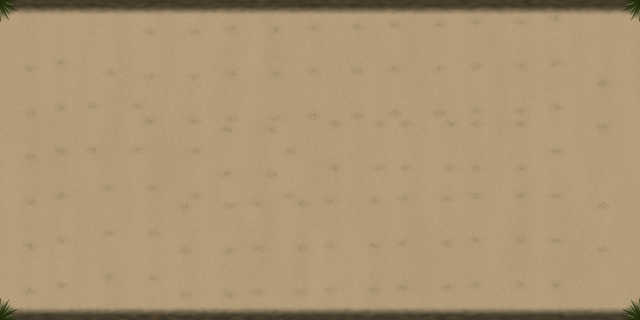
A WebGL 2 fragment shader for this background:

```glsl
#version 300 es
precision highp float;
// Sandy ground with faint scuffs, shaded top and bottom borders and corner fronds.

#define SAND vec3(0.70, 0.61, 0.47)
#define SHADE vec3(0.27, 0.23, 0.165)
#define LEAF_DARK vec3(0.13, 0.16, 0.05)
#define LEAF_LIGHT vec3(0.48, 0.53, 0.28)
#define SCUFF_SPACING 0.139
#define SCUFF_SIZE vec2(0.018, 0.011)
#define SCUFF_DEPTH 0.11
#define GRAIN 0.035
#define FROND_LEAVES 9
#define FROND_LENGTH 0.078

uniform vec2 u_resolution;
out vec4 fragColor;

vec2 hash2(vec2 p) {
    vec3 q = fract(p.xyx * vec3(0.1031, 0.1030, 0.0973));
    q += dot(q, q.yzx + 33.33);
    return fract((q.xx + q.yz) * q.zy);
}

float cornerDot(vec2 cell, vec2 f, vec2 corner) {
    return dot(hash2(cell + corner) * 2.0 - 1.0, f - corner);
}

float gradientNoise(vec2 p) {
    vec2 i = floor(p), f = fract(p);
    vec2 w = f * f * f * (f * (f * 6.0 - 15.0) + 10.0);
    float low = mix(cornerDot(i, f, vec2(0, 0)), cornerDot(i, f, vec2(1, 0)), w.x);
    float high = mix(cornerDot(i, f, vec2(0, 1)), cornerDot(i, f, vec2(1, 1)), w.x);
    return mix(low, high, w.y);
}

// Strip of blocks, each a small grid of soft oval scuffs growing up from its first cell.
float scuffs(vec2 p, vec2 first, vec2 blockStep, int blocks, vec2 cells) {
    float mark = 0.0;
    for (int i = 0; i < blocks; i++) {
        vec2 q = p - first - blockStep * float(i);
        vec2 cell = clamp(round(q / SCUFF_SPACING), vec2(0.0), cells - 1.0);
        vec2 d = (q - cell * SCUFF_SPACING) / SCUFF_SIZE;
        mark = max(mark, exp(-dot(d, d)));
    }
    return mark;
}

float allScuffs(vec2 p) {
    // Wide upper, middle and lower strips
    float m = scuffs(p, vec2(0.469, 0.622), vec2(0.255, 0.008), 5, vec2(2, 3));
    m = max(m, scuffs(p, vec2(1.047, 0.474), vec2(0.221, 0.0), 3, vec2(2, 2)));
    m = max(m, scuffs(p, vec2(0.578, 0.078), vec2(0.227, 0.008), 5, vec2(2, 3)));
    // Small blocks left of the centre
    m = max(m, scuffs(p, vec2(0.711, 0.456), vec2(0.0), 1, vec2(2, 2)));
    m = max(m, scuffs(p, vec2(0.289, 0.531), vec2(0.0), 1, vec2(2, 2)));
    m = max(m, scuffs(p, vec2(0.339, 0.133), vec2(0.0), 1, vec2(2, 3)));
    m = max(m, scuffs(p, vec2(0.346, 0.771), vec2(0.0), 1, vec2(1, 1)));
    m = max(m, scuffs(p, vec2(0.612, 0.388), vec2(0.294, 0.0), 2, vec2(1, 2)));
    // Tall columns beside the left and right edges
    m = max(m, scuffs(p, vec2(0.096, 0.091), vec2(0.096, 0.018), 2, vec2(1, 6)));
    m = max(m, scuffs(p, vec2(1.737, 0.109), vec2(0.0), 1, vec2(1, 7)));
    return max(m, scuffs(p, vec2(1.883, 0.219), vec2(0.0, 0.383), 2, vec2(1, 2)));
}

// Fan of tapered leaves around a corner; q is measured inward from it.
vec3 addFrond(vec3 color, vec2 q, float pixel) {
    q += vec2(0.010, 0.002);
    color *= 1.0 - 0.45 * smoothstep(0.075, 0.02, length(q));
    for (int i = 0; i < FROND_LEAVES; i++) {
        float k = float(i);
        float angle = mix(0.03, 1.45, k / float(FROND_LEAVES - 1));
        vec2 along = vec2(cos(angle), sin(angle));
        float reach = FROND_LENGTH * (0.88 + 0.12 * sin(k * 2.4));
        float t = dot(q, along) / reach;
        float side = along.x * q.y - along.y * q.x + 0.004 * t * t;
        float width = 0.0055 * sqrt(max(t, 0.0)) * (1.0 - t) * 2.0;
        float cover = smoothstep(-pixel, pixel, width - abs(side)) * step(0.0, t) * step(t, 1.0);
        float shine = smoothstep(0.004, 0.0, abs(side - 0.001)) * smoothstep(0.1, 0.8, t);
        vec3 leaf = mix(LEAF_DARK, LEAF_LIGHT, shine * (0.55 + 0.35 * sin(k * 3.7)));
        color = mix(color, leaf, cover);
    }
    return color;
}

void main() {
    vec2 p = gl_FragCoord.xy / u_resolution * vec2(2.0, 1.0);
    float pixel = 0.6 / u_resolution.y;

    // Sand: fine grain, soft patches and faint upright streaks
    float grain = gradientNoise(p * 150.0) + 0.6 * gradientNoise(p * 70.0 + 19.0);
    float patches = gradientNoise(p * 14.0 + 5.0);
    float streaks = gradientNoise(p * vec2(15.0, 3.0) + 40.0);
    vec3 color = SAND * (1.0 + GRAIN * grain + 0.012 * patches + 0.03 * streaks);

    // Scuffs broken up by the grain
    float broken = clamp(0.65 + 1.1 * gradientNoise(p * vec2(90.0, 130.0)), 0.0, 1.0);
    color *= 1.0 - SCUFF_DEPTH * allScuffs(p) * broken;

    // Shaded borders
    float ragged = 0.004 * gradientNoise(p * 45.0 + 11.0);
    float top = smoothstep(0.016, 0.050, 1.0 - p.y + ragged);
    float bottom = smoothstep(0.010, 0.044, p.y + ragged);
    vec3 shade = SHADE * (1.0 + 0.3 * gradientNoise(p * vec2(30.0, 90.0)));
    color = mix(shade, color, min(top, bottom));

    // Corner fronds, mirrored on both axes
    color = addFrond(color, min(p, vec2(2.0, 1.0) - p), pixel);
    fragColor = vec4(color, 1.0);
}
```
